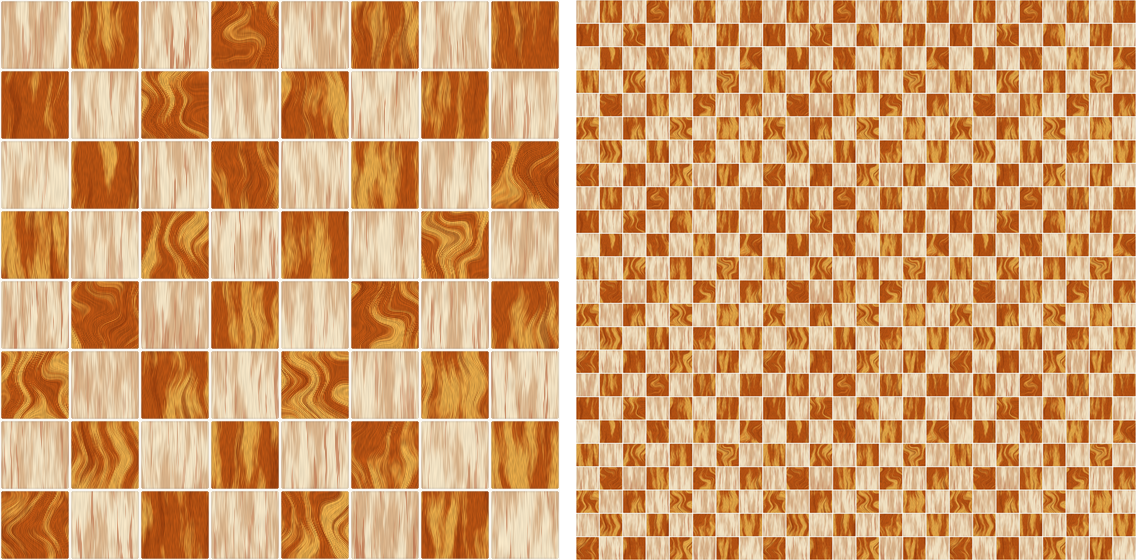
Left: one tile. Right: repeated 3 by 3.
A WebGL 2 fragment shader for this pattern:

```glsl
#version 300 es
precision highp float;

uniform vec2 u_resolution;
out vec4 fragColor;

const float TILES = 8.0;
const float GROUT_WIDTH = 0.039;
const float CORNER_RADIUS = 0.018;
const float TAU = 6.28319;

const vec3 GROUT = vec3(0.985, 0.975, 0.955);
const vec3 CREAM = vec3(0.94, 0.88, 0.76);
const vec3 TAN = vec3(0.84, 0.69, 0.53);
const vec3 ROSE = vec3(0.76, 0.49, 0.34);
const vec3 UMBER = vec3(0.52, 0.19, 0.03);
const vec3 RUST = vec3(0.69, 0.31, 0.07);
const vec3 AMBER = vec3(0.77, 0.45, 0.15);
const vec3 GOLD = vec3(0.86, 0.63, 0.27);

float hash(vec2 p) {
    vec3 q = fract(vec3(p.xyx) * 0.1031);
    q += dot(q, q.yzx + 33.33);
    return fract((q.x + q.y) * q.z);
}

float cornerSlope(vec2 cell, vec2 offset, vec2 seed) {
    float angle = TAU * hash(cell + seed);
    return dot(vec2(cos(angle), sin(angle)), offset);
}

float gradientNoise(vec2 p, vec2 seed) {
    vec2 cell = floor(p);
    vec2 f = p - cell;
    vec2 w = f * f * f * (f * (f * 6.0 - 15.0) + 10.0);
    vec2 e = vec2(1.0, 0.0);
    float low = mix(cornerSlope(cell, f, seed), cornerSlope(cell + e, f - e, seed), w.x);
    float high = mix(cornerSlope(cell + e.yx, f - e.yx, seed),
                     cornerSlope(cell + 1.0, f - 1.0, seed), w.x);
    return mix(low, high, w.y);
}

// Layered streaks, stretched along the grain
float grain(vec2 p, vec2 frequency, vec2 seed) {
    float sum = 0.0;
    float amplitude = 1.0;
    for (int i = 0; i < 4; i++) {
        sum += amplitude * gradientNoise(p * frequency, seed + float(i) * 13.0);
        frequency *= vec2(2.1, 1.7);
        amplitude *= 0.52;
    }
    return sum;
}

vec3 lightWood(vec2 p, vec2 seed) {
    p.x += 0.03 * gradientNoise(p * 1.7, seed + 5.0);
    float fibre = gradientNoise(p * vec2(48.0, 4.0), seed + 7.0);
    float tone = grain(p, vec2(5.0, 0.9), seed) + 0.25 * (hash(seed + 3.0) - 0.5);
    float streak = grain(p, vec2(14.0, 0.9), seed + 31.0);
    float streakStrength = mix(0.35, 0.9, hash(seed + 9.0));

    vec3 color = mix(TAN, CREAM, smoothstep(-0.35, 0.35, tone + 0.2 * fibre));
    color = mix(color, ROSE, streakStrength * smoothstep(0.2, 0.52, streak));
    color = mix(color, CREAM, 0.6 * smoothstep(0.2, 0.5, -streak));
    return color * (1.0 + 0.08 * fibre);
}

vec3 darkWood(vec2 p, vec2 seed) {
    // A few tiles swirl strongly, most run nearly straight
    float swirl = mix(0.08, 0.75, pow(hash(seed + 3.0), 2.5));
    vec2 bent = p;
    bent.x += swirl * gradientNoise(p * vec2(1.5, 1.9), seed + 5.0);

    float fibre = gradientNoise(bent * vec2(55.0, 7.0), seed + 7.0);
    float pores = gradientNoise(p * vec2(90.0, 13.0), seed + 11.0);
    float band = grain(bent, vec2(3.8, 0.8), seed);
    float tone = band + 0.14 * fibre + 0.3 * (hash(seed + 9.0) - 0.5);
    float vein = grain(bent, vec2(8.0, 0.6), seed + 31.0);

    vec3 color = mix(RUST, AMBER, smoothstep(-0.12, 0.14, tone));
    color = mix(color, GOLD, smoothstep(0.06, 0.4, tone));
    color = mix(color, UMBER, 0.5 * smoothstep(0.22, 0.6, vein));
    float rings = sin(band * 30.0) * smoothstep(0.1, 0.4, swirl);
    return color * (1.0 + 0.05 * rings + 0.12 * fibre + 0.1 * pores);
}

float roundedBox(vec2 p, float halfSize, float radius) {
    vec2 d = abs(p) - halfSize + radius;
    return length(max(d, 0.0)) + min(max(d.x, d.y), 0.0) - radius;
}

void main() {
    vec2 grid = gl_FragCoord.xy / u_resolution * TILES;
    vec2 tile = mod(floor(grid), TILES);
    vec2 local = fract(grid);
    vec2 seed = tile * 97.0 + 19.0;

    // Alternating woods
    bool isLight = mod(tile.x + tile.y, 2.0) > 0.5;
    vec2 grainPoint = local + 0.37;
    vec3 wood = isLight ? lightWood(grainPoint, seed) : darkWood(grainPoint, seed);

    // Tile edge and grout
    float edge = roundedBox(local - 0.5, 0.5 - 0.5 * GROUT_WIDTH, CORNER_RADIUS);
    float pixel = TILES / min(u_resolution.x, u_resolution.y);
    wood *= 1.0 - 0.1 * smoothstep(-0.025, 0.0, edge);
    float coverage = smoothstep(-0.5 * pixel, 0.5 * pixel, edge);
    fragColor = vec4(mix(wood, GROUT, coverage), 1.0);
}
```
